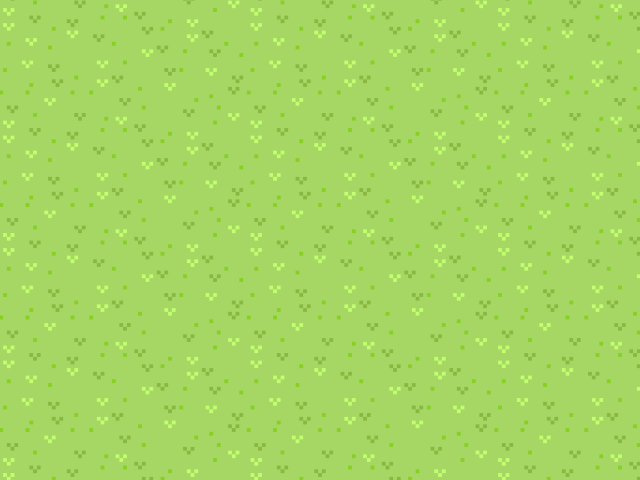
Write a Shadertoy shader that draws this texture.

```glsl
const vec3 GRASS = vec3(0.65, 0.84, 0.39);
const vec3 LIGHT_TUFT = vec3(0.76, 1.00, 0.43);
const vec3 DARK_TUFT = vec3(0.53, 0.72, 0.25);
const vec3 SEED_DOT = vec3(0.53, 0.81, 0.13);

const float ROWS = 128.0;            // square cells per canvas height
const vec2 BLOCK = vec2(6.0, 5.0);   // cells reserved for one plant
const vec2 REPEAT = vec2(11.0, 6.0); // blocks before the meadow repeats

float hash(vec2 p, float seed) {
    vec3 q = fract(vec3(p.xyx + seed) * vec3(0.1031, 0.1030, 0.0973));
    q += dot(q, q.yzx + 33.33);
    return fract((q.x + q.y) * q.z);
}

// Antialiased unit square with its lower left corner at the given place
float square(vec2 p, vec2 corner, float pixel) {
    vec2 inside = 0.5 - abs(p - corner - 0.5);
    vec2 cover = clamp(inside / pixel + 0.5, 0.0, 1.0);
    return cover.x * cover.y;
}

// Two leaf tips above one stem
float tuft(vec2 p, float pixel) {
    return square(p, vec2(1.0, 0.0), pixel)
         + square(p, vec2(0.0, 1.0), pixel)
         + square(p, vec2(2.0, 1.0), pixel);
}

// Whole-cell random offset that keeps a plant inside its block
vec2 scatter(vec2 id, vec2 choices) {
    return floor(vec2(hash(id, 3.7), hash(id, 19.3)) * choices);
}

vec3 meadow(vec2 p, float pixel) {
    // Columns of blocks, each slid vertically by its own amount
    float column = floor((p.x + 0.5) / BLOCK.x);
    float wrapped = mod(column, REPEAT.x);
    p.y += floor(hash(vec2(wrapped, 5.0), 41.0) * BLOCK.y);
    vec2 block = vec2(column, floor((p.y + 0.5) / BLOCK.y));
    vec2 local = p - block * BLOCK;
    vec2 id = mod(block, REPEAT);

    // Shuffled rank gives every kind a fixed share of the blocks
    float count = REPEAT.x * REPEAT.y;
    float rank = mod((id.x + id.y * REPEAT.x) * 25.0, count) / count;

    if (rank < 0.50) {
        float leaf = tuft(local - scatter(id, vec2(3.0)), pixel);
        vec3 tint = rank < 0.225 ? LIGHT_TUFT : DARK_TUFT;
        return mix(GRASS, tint, min(leaf, 1.0));
    }
    float dotCover = square(local, scatter(id, vec2(5.0, 4.0)), pixel);
    return mix(GRASS, SEED_DOT, rank < 0.91 ? dotCover : 0.0);
}

void mainImage(out vec4 fragColor, in vec2 fragCoord) {
    float pixel = ROWS / iResolution.y;
    vec2 cell = fragCoord * pixel + 1.0 / 6.0; // slightly off the pixel raster
    fragColor = vec4(meadow(cell, pixel), 1.0);
}
```
